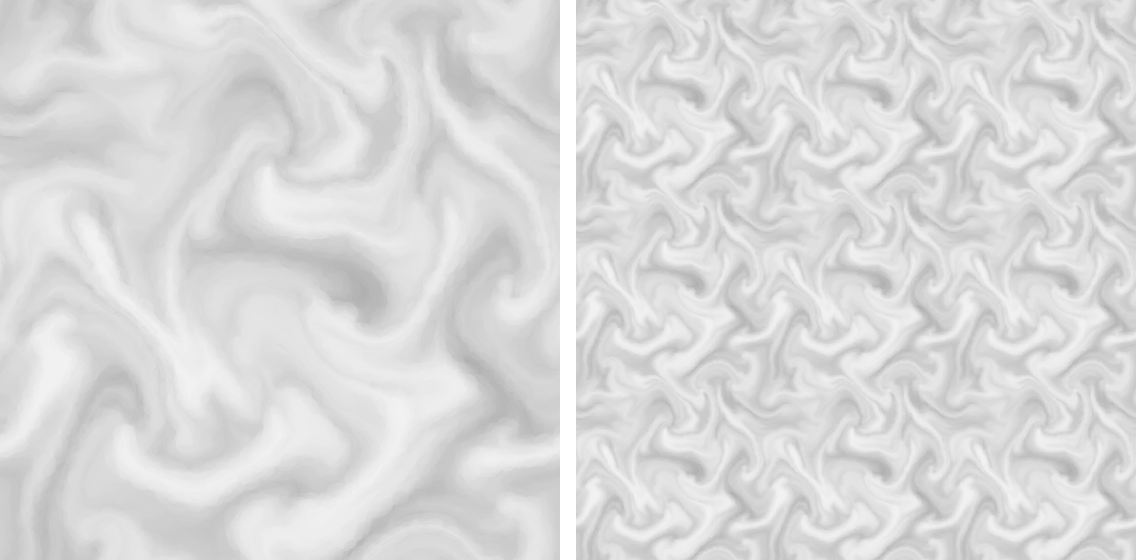
Left, the tile; right, the same tile 3 across and 3 down.
Write a WebGL 2 fragment shader that draws this texture.

```glsl
#version 300 es
precision highp float;
precision highp int;

uniform vec2 u_resolution;
out vec4 fragColor;

// Two random values from 0 to 1 for a whole-numbered cell
vec2 hash2(vec2 cell, float seed) {
    uvec2 h = uvec2(cell) + uvec2(uint(seed) * 131u, uint(seed) * 71u);
    h = h * 1664525u + 1013904223u;
    h.x += h.y * 1664525u;
    h.y += h.x * 1664525u;
    h ^= h >> 16u;
    h.x += h.y * 1664525u;
    h.y += h.x * 1664525u;
    h ^= h >> 16u;
    return vec2(h & 65535u) / 65535.0;
}

vec2 wrapCell(vec2 cell, float period) {
    return cell - period * floor((cell + 0.5) / period);
}

vec2 cornerSlope(vec2 cell, float period, float seed) {
    return hash2(wrapCell(cell, period), seed) * 2.0 - 1.0;
}

// Gradient noise that repeats after one unit of p: value in x, slope in yz
vec3 noise(vec2 p, float period, float seed) {
    p = (p + seed * vec2(0.137, 0.219)) * period;
    vec2 cell = floor(p);
    vec2 f = p - cell;
    vec2 u = f * f * f * (f * (f * 6.0 - 15.0) + 10.0);
    vec2 du = 30.0 * f * f * (f - 1.0) * (f - 1.0);
    vec2 e = vec2(1.0, 0.0);
    vec2 ga = cornerSlope(cell, period, seed);
    vec2 gb = cornerSlope(cell + e.xy, period, seed);
    vec2 gc = cornerSlope(cell + e.yx, period, seed);
    vec2 gd = cornerSlope(cell + e.xx, period, seed);
    float a = dot(ga, f);
    float b = dot(gb, f - e.xy);
    float c = dot(gc, f - e.yx);
    float d = dot(gd, f - e.xx);
    float value = mix(mix(a, b, u.x), mix(c, d, u.x), u.y);
    vec2 slope = mix(mix(ga, gb, u.x), mix(gc, gd, u.x), u.y)
               + du * (u.yx * (a - b - c + d) + vec2(b, c) - a);
    return vec3(value, slope);
}

// One step along the whirls that circle the hills of the noise
vec2 swirl(vec2 p, float period, float seed, float stride) {
    vec2 slope = noise(p, period, seed).yz;
    return p + stride * vec2(slope.y, -slope.x);
}

// Stirred smoke: wide whirls, then small ones, drawing the noise into strands
float smoke(vec2 p) {
    for (int i = 0; i < 3; i++) p = swirl(p, 4.0, 1.0, 0.07);
    for (int i = 0; i < 2; i++) p = swirl(p, 8.0, 2.0, 0.03);
    return noise(p, 6.0, 3.0).x + 0.42 * noise(p, 12.0, 4.0).x;
}

// Overlapping flat discs that lighten (side 1) or darken (side -1) the smoke
float daubs(vec2 p, float base, float count, float seed, float side) {
    vec2 home = floor(p * count);
    float tone = base * side;
    for (int y = -1; y <= 1; y++) {
        for (int x = -1; x <= 1; x++) {
            vec2 cell = home + vec2(x, y);
            vec2 centre = cell + 0.2 + 0.6 * hash2(wrapCell(cell, count), seed);
            float cover = 1.0 - smoothstep(0.9, 1.0, length(p * count - centre));
            if (cover > 0.0) {
                tone = mix(tone, max(tone, side * smoke(centre / count)), cover);
            }
        }
    }
    return tone * side;
}

// Steps with short ramps, leaving crisp contours between near-flat tones
float terrace(float tone, float phase) {
    float t = tone * 6.0 + phase;
    float stepped = floor(t) + smoothstep(0.4, 0.6, fract(t));
    return (mix(t, stepped, 0.8) - phase) / 6.0;
}

void main() {
    vec2 p = gl_FragCoord.xy / u_resolution;
    float base = smoke(p);

    // Average translucent layers: discs of several sizes and shifted contours
    float tone = 0.0;
    for (int i = 0; i < 3; i++) {
        float n = float(i);
        float side = i == 1 ? -1.0 : 1.0;
        float discs = daubs(p, base, 46.0 + 15.0 * n, 11.0 + n, side);
        float ghost = smoke(p + 0.006 * vec2(cos(n * 2.1), sin(n * 2.1)));
        tone += mix(terrace(ghost, n / 3.0 + 0.17), terrace(discs, n / 3.0), 0.6) / 3.0;
    }

    // Pale greys, with a longer tail towards the dark
    float grey = clamp(0.853 + 0.27 * tone - 0.14 * tone * tone, 0.66, 0.945);
    fragColor = vec4(vec3(grey), 1.0);
}
```
